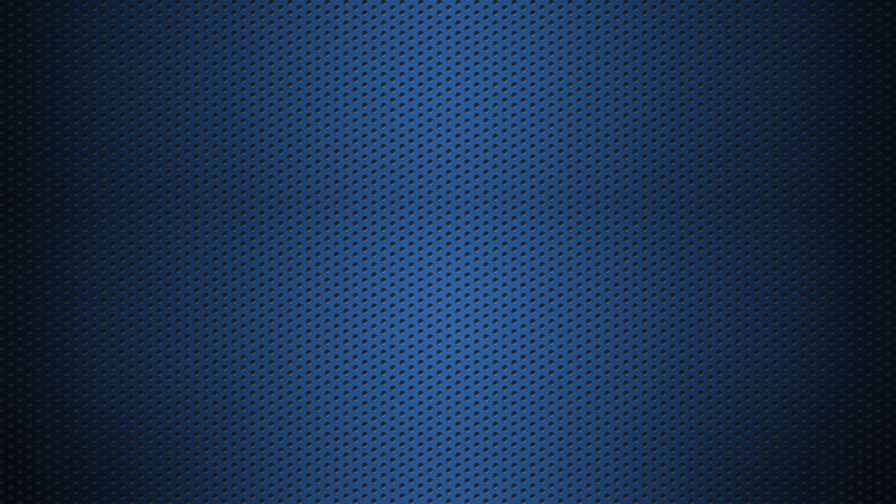
Write a WebGL 2 fragment shader that draws this pattern.

```glsl
#version 300 es
precision highp float;

#define HOLES_ACROSS 48.0
#define HOLES_DOWN 49.0
#define HOLE_RADIUS 0.0058
#define RIM_WIDTH 0.0034
#define LATTICE_PHASE vec2(0.45, 0.30)
#define SEAM_HEIGHT 0.595
#define GLOW_HEIGHT 0.38
#define METAL_BLUE vec3(0.155, 0.365, 0.645)
#define HOLE_DARK vec3(0.140, 0.180, 0.230)
#define RIM_GREY vec3(0.400, 0.440, 0.480)

uniform vec2 u_resolution;
out vec4 fragColor;

// Offset to the nearest hole of a staggered lattice, in canvas heights
vec2 nearestHole(vec2 uv, vec2 pitch) {
    vec2 cell = uv * vec2(HOLES_ACROSS, HOLES_DOWN) + LATTICE_PHASE;
    vec2 even = (fract(cell) - 0.5) * pitch;
    vec2 odd = (fract(cell + 0.5) - 0.5) * pitch;
    return dot(even, even) < dot(odd, odd) ? even : odd;
}

// Bright centre column, dark sides and soft horizontal bands
float sheetLight(vec2 uv) {
    float side = abs(uv.x - 0.5);
    float column = exp(-pow(side / 0.37, 1.5));
    column *= mix(0.5, 1.0, smoothstep(0.53, 0.38, side));

    float above = max(uv.y - SEAM_HEIGHT, 0.0);
    float below = max(SEAM_HEIGHT - uv.y, 0.0);
    float seam = exp(-above / 0.10) * exp(-below / 0.07);
    float glow = exp(-pow((uv.y - GLOW_HEIGHT) / 0.22, 2.0));
    float upper = exp(-pow((uv.y - 0.80) / 0.16, 2.0));
    float band = 0.88 + 0.14 * glow + 0.08 * upper - 0.09 * seam;

    // Lower corners fall off further
    float corner = smoothstep(0.30, 0.0, uv.y) * smoothstep(0.15, 0.5, side);
    return column * band * (1.0 - 0.40 * corner);
}

void main() {
    vec2 uv = gl_FragCoord.xy / u_resolution;
    float aspect = u_resolution.x / u_resolution.y;
    float pixel = 1.0 / u_resolution.y;
    vec2 pitch = vec2(aspect / HOLES_ACROSS, 1.0 / HOLES_DOWN);

    float light = sheetLight(uv);
    vec3 color = METAL_BLUE * light + vec3(0.006, 0.014, 0.024);

    vec2 offset = nearestHole(uv, pitch);
    float radius = length(offset);
    float edge = radius - HOLE_RADIUS;

    // Soft shadow pressed into the sheet around each hole
    color *= 1.0 - 0.10 * smoothstep(0.003, 0.0, edge);

    // Hole floor, a little lighter toward its lower side
    float floorTone = 0.90 - 0.30 * offset.y / HOLE_RADIUS;
    vec3 hole = HOLE_DARK * floorTone * (0.35 + 0.80 * light);

    // Crescent of light on the lower right rim
    vec2 direction = offset / max(radius, 1e-5);
    float facing = smoothstep(-0.35, 0.8, dot(direction, vec2(0.50, -0.866)));
    float rim = smoothstep(RIM_WIDTH, 0.0, abs(edge + 0.5 * RIM_WIDTH));
    hole = mix(hole, RIM_GREY * (0.20 + 0.85 * light), rim * facing);

    float coverage = smoothstep(0.7 * pixel, -0.7 * pixel, edge);
    color = mix(color, hole, coverage);

    fragColor = vec4(color, 1.0);
}
```
